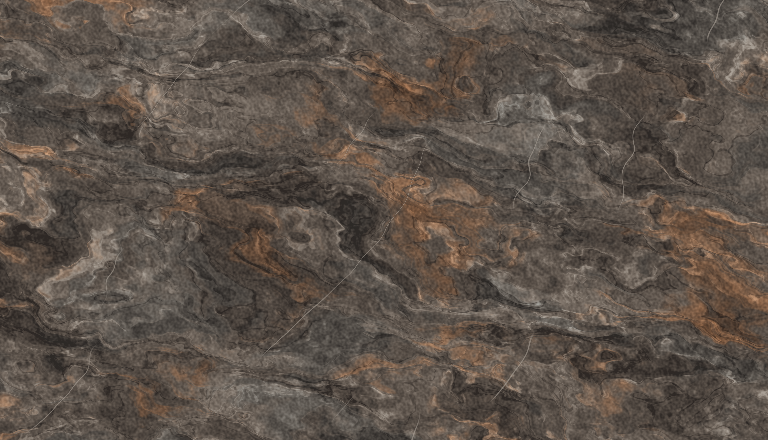
This texture is drawn by a Shadertoy shader. Its source:

```glsl
// Dark brown layered marble: tilted strata, folded by domain-warped gradient
// noise, with charcoal slabs, pale mineral rims, rust stains and thin cracks.
// Lengths are in canvas heights; every layer is a formula of the folded position.

const vec3 CHARCOAL = vec3(0.180, 0.158, 0.145);
const vec3 UMBER    = vec3(0.355, 0.318, 0.287);
const vec3 TAUPE    = vec3(0.490, 0.447, 0.408);
const vec3 CREAM    = vec3(0.660, 0.625, 0.585);
const vec3 RUST     = vec3(1.170, 0.985, 0.840);  // tint factors
const vec3 SLATE    = vec3(0.965, 1.010, 1.040);

const float TILT        = 0.24;    // fall of the strata to the right, radians
const float FOLD        = 0.21;    // reach of the large folds
const float CURL        = 0.065;   // reach of the small folds
const float TONE_MID    = 0.455;
const float CRACK_WIDTH = 0.0018;

vec2 gradient(vec2 cell) {
    vec3 h = fract(cell.xyx * vec3(0.1031, 0.1030, 0.0973));
    h += dot(h, h.yzx + 33.33);
    float angle = 6.2832 * fract((h.x + h.y) * h.z);
    return vec2(cos(angle), sin(angle));
}

float noise(vec2 p) {
    vec2 i = floor(p), f = fract(p);
    vec2 u = f * f * f * (f * (f * 6.0 - 15.0) + 10.0);
    float a = dot(gradient(i), f);
    float b = dot(gradient(i + vec2(1, 0)), f - vec2(1, 0));
    float c = dot(gradient(i + vec2(0, 1)), f - vec2(0, 1));
    float d = dot(gradient(i + vec2(1, 1)), f - vec2(1, 1));
    return 1.3 * mix(mix(a, b, u.x), mix(c, d, u.x), u.y);
}

float fbm(vec2 p) {
    float sum = 0.0, amp = 0.62;
    for (int i = 0; i < 5; i++) {
        sum += amp * noise(p);
        p = mat2(1.92, 0.56, -0.56, 1.92) * p + 11.7;
        amp *= 0.54;
    }
    return sum;
}

vec2 fbm2(vec2 p) {
    return vec2(fbm(p + 3.1), fbm(p + 47.6));
}

// Soft line along the zero contour of a field
float contour(float field, float width) {
    return 1.0 - smoothstep(0.3 * width, width, abs(field));
}

vec3 stoneRamp(float t) {
    vec3 col = mix(CHARCOAL, UMBER, clamp(t / 0.42, 0.0, 1.0));
    col = mix(col, TAUPE, clamp((t - 0.42) / 0.30, 0.0, 1.0));
    return mix(col, CREAM, clamp((t - 0.72) / 0.40, 0.0, 1.0));
}

void mainImage(out vec4 fragColor, in vec2 fragCoord) {
    vec2 p = fragCoord / iResolution.y;

    // Fold the tilted layer coordinates, first broadly, then tightly
    float c = cos(TILT), s = sin(TILT);
    vec2 along = vec2(c * p.x - s * p.y, s * p.x + c * p.y) + 5.0;
    vec2 fold = along + FOLD * fbm2(along * vec2(1.6, 3.2));
    fold += CURL * fbm2(fold * vec2(4.0, 8.0) + 20.0);

    // Broad bodies, bands and fine striations
    float body  = fbm(fold * vec2(2.2, 7.0));
    float level = fold.y + 0.06 * body;
    float bands = fbm(vec2(fold.x * 2.5, level * 24.0));
    float lines = noise(vec2(fold.x * 5.0, level * 75.0))
                + 0.8 * noise(vec2(fold.x * 9.0, level * 150.0) + 7.0);
    float lined = smoothstep(-0.35, 0.2, noise(along * vec2(2.5, 4.0) + 60.0));

    // Crumbled stone and grain, turned off the pixel axes
    vec2 turned = mat2(0.8, 0.6, -0.6, 0.8) * p;
    float rough = fbm(turned * vec2(24.0, 32.0) + 3.0 * fold);
    float crumbled = smoothstep(-0.1, 0.35, noise(along * 3.2 + 80.0));
    float grain = noise(turned * 170.0) + 0.8 * noise(p.yx * 103.0 + turned * 30.0);

    float tone = TONE_MID + 0.27 * body + 0.30 * bands
               + 0.17 * lines * (0.3 + 0.7 * lined)
               + (0.15 + 0.22 * crumbled) * rough + 0.17 * grain;

    // Charcoal slabs with broken pale rims
    float slabField = fbm(fold * vec2(2.5, 6.5) + 31.0) + 0.08 * rough;
    float slab = smoothstep(0.17, 0.24, slabField);
    float rim = contour(slabField - 0.14, 0.045) * smoothstep(-0.15, 0.25, bands + rough);
    tone += 0.24 * rim - 0.20 * slab;

    // Dark seams and light mineral threads along the layers
    float seam = contour(fbm(fold * vec2(4.0, 10.0) + 72.0) + 0.05 * rough, 0.045);
    float thread = contour(bands + 0.15 * rough - 0.12, 0.05);
    tone += 0.17 * thread * smoothstep(-0.2, 0.3, body + rough) - 0.18 * seam;

    // Small pale deposits
    float deposit = smoothstep(0.32, 0.55, fbm(fold * vec2(7.0, 17.0) + 95.0));
    tone += 0.26 * deposit * (1.0 - 0.6 * slab);

    vec3 col = stoneRamp(tone);

    // Streaky rust and faint slate stains
    float stain = fbm(fold * vec2(2.4, 5.5) + 120.0)
                + 0.35 * bands + 0.20 * rough + 0.12 * lines;
    float rust = smoothstep(0.08, 0.45, stain) * (1.0 - 0.7 * slab);
    float slate = smoothstep(0.05, 0.40, -stain);
    col *= mix(vec3(1), RUST, rust + 0.45 * rust * smoothstep(0.40, 0.75, stain));
    col *= mix(vec3(1), SLATE, slate);

    // Sparse steep cracks cutting across the layers
    vec2 steep = vec2(0.85 * p.x - 0.53 * p.y, 0.53 * p.x + 0.85 * p.y);
    float crackField = noise(steep * vec2(4.5, 1.6) + 0.05 * noise(p * 16.0) + 14.0) / 4.5;
    float crack = contour(crackField, CRACK_WIDTH) * smoothstep(0.12, 0.32, noise(p * 4.0 + 33.0));
    col = mix(col, CREAM, 0.6 * crack);

    fragColor = vec4(clamp(col, 0.0, 1.0), 1.0);
}
```
